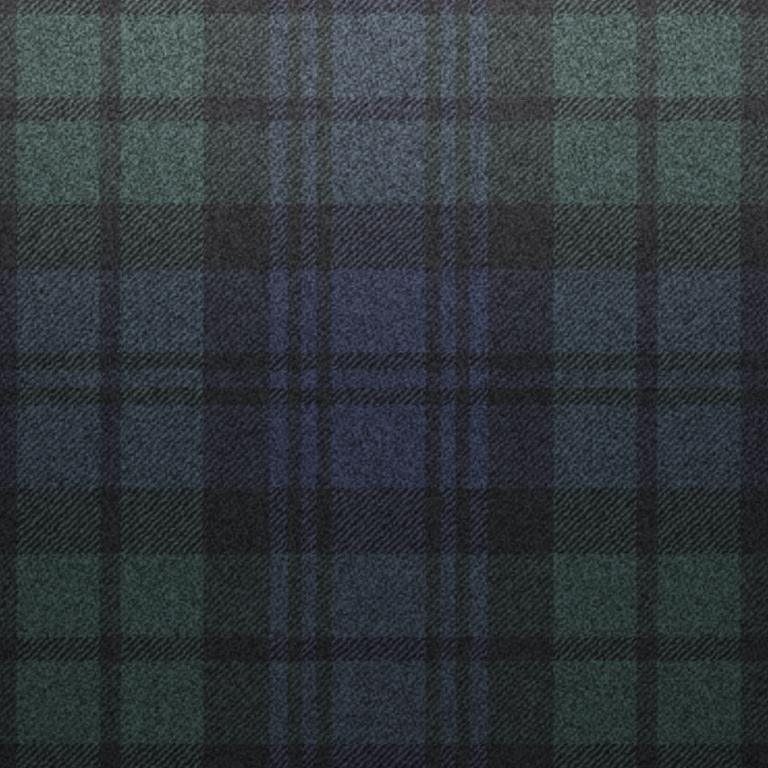
Give the GLSL for this texture, as a Shadertoy shader.

```glsl
const vec3 BLACK = vec3(0.143, 0.146, 0.156);
const vec3 BLUE = vec3(0.198, 0.215, 0.292);
const vec3 GREEN = vec3(0.200, 0.262, 0.255);

float hash(vec2 p) {
    vec3 q = fract(vec3(p.xyx) * 0.1031);
    q += dot(q, q.yzx + 33.33);
    return fract((q.x + q.y) * q.z);
}

float noise(vec2 p) {
    vec2 cell = floor(p), f = fract(p);
    f = f * f * (3.0 - 2.0 * f);
    return mix(mix(hash(cell), hash(cell + vec2(1, 0)), f.x),
               mix(hash(cell + vec2(0, 1)), hash(cell + vec2(1, 1)), f.x), f.y);
}

// Distance to the nearest mirror line of a repeating sett
float fold(float x, float centre, float period) {
    return abs(mod(x - centre + 0.5 * period, period) - 0.5 * period);
}

float band(float d, float from, float to) {
    float soft = max(0.0018, 0.7 / iResolution.y);
    return smoothstep(from - soft, from + soft, d) - smoothstep(to - soft, to + soft, d);
}

// Vertical yarns: wide blue centre flanked by two thin blue lines
vec3 warpColor(float x) {
    float d = fold(x, 0.493, 0.699);
    float blue = band(d, -1.0, 0.0612) + band(d, 0.0807, 0.1003) + band(d, 0.1185, 0.142);
    return mix(mix(BLACK, BLUE, blue), GREEN, band(d, 0.228, 0.336));
}

// Horizontal yarns: blue block split by a pair of black lines
vec3 weftColor(float y) {
    float d = fold(y, 0.5065, 0.703);
    float blue = band(d, -1.0, 0.0117) + band(d, 0.0339, 0.142);
    return mix(mix(BLACK, BLUE, blue), GREEN, band(d, 0.228, 0.336));
}

void mainImage(out vec4 fragColor, in vec2 fragCoord) {
    vec2 uv = fragCoord / iResolution.xy;

    // Slightly uneven yarns
    vec2 p = uv + 0.002 * (vec2(noise(uv * 110.0), noise(uv * 110.0 + 57.0)) - 0.5);

    // Diagonal twill, crisp where a dark weft crosses a coloured warp
    float across = 94.0 * p.x - 98.0 * p.y;
    float along = 96.0 * (p.x + p.y);
    float rib = sin(6.28318 * across + 1.2 * (noise(uv * 150.0) - 0.5));
    vec3 warp = warpColor(p.x), weft = weftColor(p.y);
    float darkWeft = smoothstep(0.0, 0.05, warp.g - weft.g);
    vec3 cloth = mix(warp, weft, 0.48 + mix(0.26, 0.50, darkWeft) * rib);

    // Dark yarns dominate where colours cross
    cloth = mix(cloth, min(warp, weft), 0.25);

    // Rib relief, stitches stepping along the ribs, fibre grain and yarn streaks
    float step2 = sin(6.28318 * (along + 0.5 * floor(across)));
    float stitch = noise(vec2(2.0 * across, 2.0 * along) + 500.0) - 0.5;
    float grain = noise(uv * 370.0) - 0.5;
    float streak = noise(uv * vec2(300, 7)) + noise(uv * vec2(7, 300)) - 1.0;
    float ribDepth = mix(0.09, -0.14, darkWeft);
    float relief = ribDepth * rib + 0.06 * step2 + 0.36 * stitch + 0.50 * grain + 0.05 * streak;
    cloth *= 1.0 + relief;

    // Sparse pale lint
    cloth += 0.08 * smoothstep(0.93, 1.0, noise(uv * 260.0 + 83.0));

    // Light falling from above, with a pale haze and slightly darker sides
    cloth *= mix(0.76, 1.10, uv.y);
    cloth += vec3(0.108, 0.104, 0.102) * smoothstep(0.45, 1.0, uv.y) * (1.0 + 0.7 * relief);
    cloth *= 1.02 - 0.08 * pow(abs(2.0 * uv.x - 1.0), 3.0);

    fragColor = vec4(clamp(cloth, 0.0, 1.0), 1.0);
}
```
